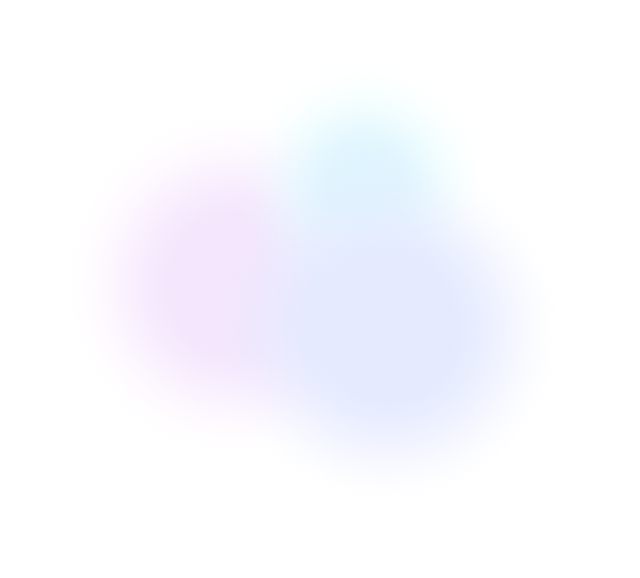
This background is drawn by a WebGL 2 fragment shader. Its source:

```glsl
#version 300 es
precision highp float;

uniform vec2 u_resolution;
out vec4 outColor;

// Lengths are fractions of the canvas height, measured from its centre.
const vec2 PINK_CENTER = vec2(-0.143, 0.009);
const vec2 CYAN_CENTER = vec2(0.076, 0.175);
const vec2 BLUE_CENTER = vec2(0.117, -0.070);

// Each glow is solid inside x and gone beyond y.
const vec2 PINK_REACH = vec2(0.100, 0.308);
const vec2 CYAN_REACH = vec2(0.045, 0.224);
const vec2 BLUE_REACH = vec2(0.105, 0.310);

const vec3 PAPER = vec3(1.0);
const vec3 PINK_RIM = vec3(0.985, 0.912, 1.000);
const vec3 PINK_CORE = vec3(0.953, 0.902, 0.990);
const vec3 CYAN_RIM = vec3(0.900, 1.000, 0.995);
const vec3 CYAN_CORE = vec3(0.875, 0.958, 0.996);
const vec3 BLUE_RIM = vec3(0.905, 0.922, 1.000);
const vec3 BLUE_CORE = vec3(0.896, 0.918, 0.997);

const float DITHER = 1.0 / 255.0;

float hash(vec2 p) {
    vec3 q = fract(vec3(p.xyx) * 0.1031);
    q += dot(q, q.yzx + 33.33);
    return fract((q.x + q.y) * q.z);
}

// Lays a soft disc over the base, shifting from rim to core tint.
vec3 addGlow(vec3 base, vec2 offset, vec2 reach, vec3 rim, vec3 core) {
    float coverage = 1.0 - smoothstep(reach.x, reach.y, length(offset));
    return mix(base, mix(rim, core, coverage), coverage);
}

void main() {
    vec2 p = (gl_FragCoord.xy - 0.5 * u_resolution) / u_resolution.y;

    // Glows, back to front
    vec3 color = PAPER;
    color = addGlow(color, p - PINK_CENTER, PINK_REACH, PINK_RIM, PINK_CORE);
    color = addGlow(color, p - CYAN_CENTER, CYAN_REACH, CYAN_RIM, CYAN_CORE);
    color = addGlow(color, p - BLUE_CENTER, BLUE_REACH, BLUE_RIM, BLUE_CORE);

    // Faint dither against banding
    color += (hash(gl_FragCoord.xy) - 0.5) * DITHER;
    outColor = vec4(clamp(color, 0.0, 1.0), 1.0);
}
```
